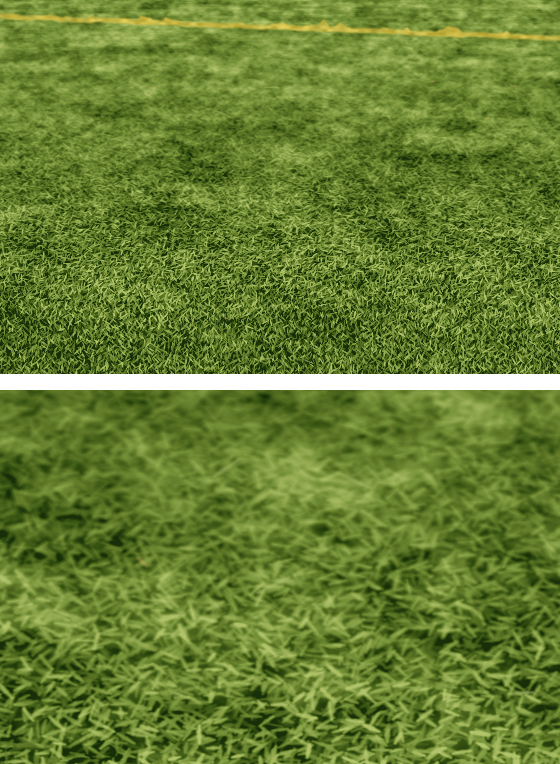
Top: the whole. Bottom: its middle third, enlarged.
Write a WebGL 2 fragment shader that draws this texture.

```glsl
#version 300 es
precision highp float;

uniform vec2 u_resolution;
out vec4 fragColor;

float hash(vec2 p) {
    return fract(sin(dot(p, vec2(127.1, 311.7))) * 43758.5453);
}

float noise(vec2 p) {
    vec2 cell = floor(p), f = fract(p);
    f = f * f * (3.0 - 2.0 * f);
    return mix(mix(hash(cell), hash(cell + vec2(1, 0)), f.x),
               mix(hash(cell + vec2(0, 1)), hash(cell + vec2(1, 1)), f.x), f.y);
}

float fbm(vec2 p) {
    float sum = 0.0, weight = 0.53;
    for (int i = 0; i < 4; i++) {
        sum += weight * noise(p);
        p = mat2(1.9, 0.5, -0.5, 1.9) * p + 7.3;
        weight *= 0.5;
    }
    return sum;
}

// Soft coverage of a tapered stroke through the origin
float stroke(vec2 p, float angle, float halfLength, float width, float blur) {
    vec2 dir = vec2(cos(angle), sin(angle));
    float along = clamp(dot(p, dir), -halfLength, halfLength);
    float taper = width * (1.0 - 0.5 * abs(along) / halfLength);
    float dist = length(p - dir * along);
    return (1.0 - smoothstep(taper - blur, taper + blur, dist)) * width / (width + 0.4 * blur);
}

// Overlapping blades, deepest layer first
float bladeTone(vec2 p, float tone, float blur) {
    for (int layer = 0; layer < 6; layer++) {
        float depth = float(layer);
        vec2 grid = p * vec2(68.0, 68.0 + 20.0 * p.y) + depth * vec2(17.37, 9.61);
        vec2 home = floor(grid);
        for (int k = 0; k < 9; k++) {
            vec2 cell = home + vec2(k % 3 - 1, k / 3 - 1);
            vec2 seed = cell + depth * 31.0;
            vec2 root = vec2(hash(seed), hash(seed + 5.2));
            float lean = hash(seed + 11.7) - 0.5;
            float angle = mix(1.57 + lean * 2.3, lean * 2.8, smoothstep(0.1, 0.5, p.y));
            float cover = stroke(grid - cell - root, angle, 0.3 + 0.35 * hash(seed + 3.9),
                                 0.11 + 0.07 * hash(seed + 8.1), blur);
            float shade = 0.4 + 0.1 * depth + 0.8 * (hash(seed + 21.3) - 0.5);
            tone = mix(tone, shade, cover);
        }
    }
    return tone;
}

// Dark shade through sunlit green
vec3 grassColor(float tone) {
    float t = clamp(tone, 0.0, 1.25) * 4.0;
    vec3 color = mix(vec3(0.09, 0.18, 0.03), vec3(0.22, 0.33, 0.07), clamp(t, 0.0, 1.0));
    color = mix(color, vec3(0.35, 0.45, 0.14), clamp(t - 1.0, 0.0, 1.0));
    color = mix(color, vec3(0.46, 0.57, 0.22), clamp(t - 2.0, 0.0, 1.0));
    return mix(color, vec3(0.58, 0.67, 0.32), clamp(t - 3.0, 0.0, 2.0));
}

void main() {
    vec2 p = gl_FragCoord.xy / u_resolution.y;
    float far = smoothstep(0.25, 0.9, p.y);
    float blur = 0.09 + 0.4 * far;

    // Broad patches compressed toward the horizon
    float depth = 1.0 / (1.35 - p.y);
    vec2 ground = vec2((p.x - 0.75) * depth, depth * 2.0 + p.x * 0.12);
    float patches = fbm(ground * vec2(3.2, 5.5) + 4.0) - 0.5;

    // Tufts, in focus nearby and soft in the distance
    float tufts = fbm(p * vec2(30.0, 50.0) + 13.0) - 0.5;
    float fibers = noise(p * vec2(75.0, 105.0) + 2.7) - 0.5;
    float near = bladeTone(p, 0.1 + 0.4 * tufts, blur);
    float soft = 0.73 + 0.55 * tufts + 0.22 * fibers;
    float tone = mix(near + 0.35 * tufts, soft, 0.1 + 0.65 * far);
    tone += 0.5 * patches;
    tone = 0.77 + (tone - 0.7) * mix(1.4, 1.6, far);
    tone -= 0.16 * (1.0 - smoothstep(0.0, 0.3, p.y));
    tone += 0.06 * smoothstep(0.85, 1.0, p.y);
    vec3 color = grassColor(tone);

    // Sparse pale strands and straw flecks
    vec2 litter = p * vec2(9.0, 11.0);
    vec2 cell = floor(litter);
    float pick = hash(cell + 41.0);
    vec2 offset = (litter - cell - 0.3 - 0.4 * vec2(hash(cell + 2.0), hash(cell + 6.0))) / 10.0;
    float strand = stroke(offset, (hash(cell + 9.0) - 0.5) * 1.8, 0.003 + 0.014 * pick,
                          0.002, 0.0015 + 0.002 * far);
    vec3 straw = mix(vec3(0.7, 0.77, 0.44), vec3(0.8, 0.7, 0.36), step(pick, 0.3));
    color = mix(color, straw, strand * 0.8 * step(hash(cell + 17.0), 0.3) * step(p.y, 0.85));

    // Painted line with ragged tufts along its upper edge
    float rise = p.y - (0.957 - 0.039 * p.x) + 0.004 * (noise(p.xx * 30.0) - 0.5);
    float peak = 0.005 + 0.022 * pow(noise(vec2(p.x * 45.0, 3.0)), 7.0);
    float line = smoothstep(-0.012, -0.003, rise)
               * (1.0 - smoothstep(peak - 0.005, peak + 0.005, rise));
    vec3 paint = vec3(0.82, 0.74, 0.28) + 0.2 * (noise(p * vec2(60.0, 110.0)) - 0.5);
    color = mix(color, paint, line * (0.75 + 0.25 * noise(p.xx * 45.0)));

    fragColor = vec4(color, 1.0);
}
```
